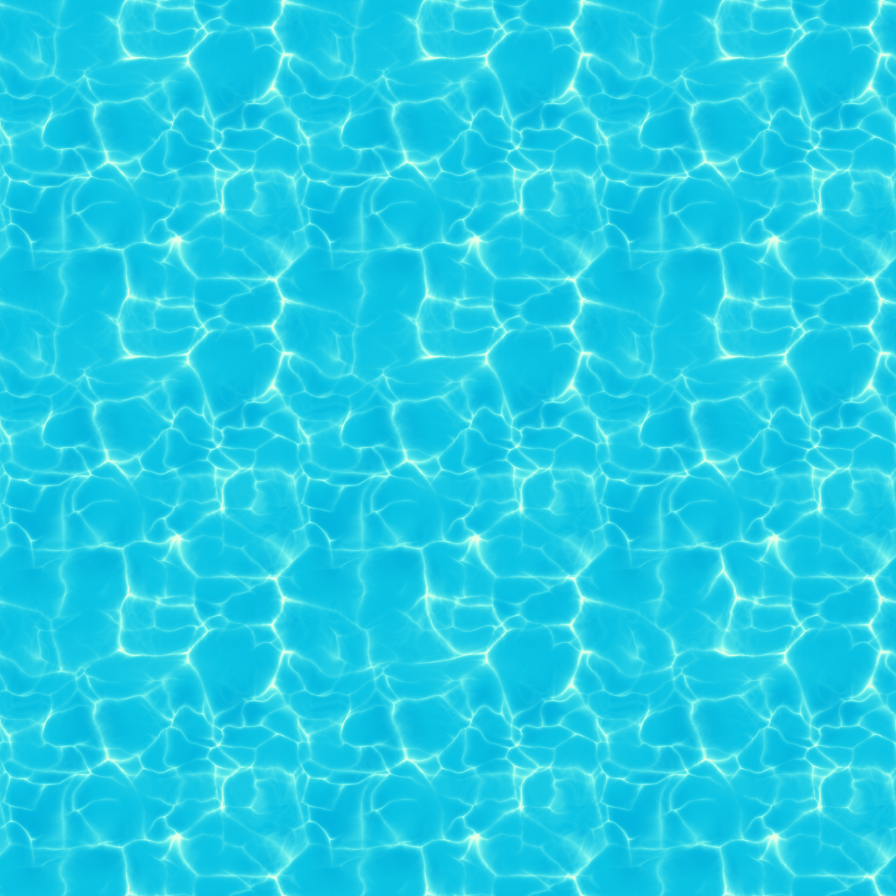
This texture is drawn by a Shadertoy shader. Its source:

```glsl
const float REPEATS = 3.0;

vec2 hash2(vec2 p) {
    vec3 q = fract(p.xyx * vec3(0.1031, 0.1030, 0.0973));
    q += dot(q, q.yzx + 33.33);
    return fract((q.xx + q.yz) * q.zy);
}

// Wraps whole-numbered cells; the half keeps rounding safe
vec2 wrap(vec2 cell, vec2 period) {
    return cell - period * floor((cell + 0.5) / period);
}

float slope(vec2 cell, vec2 offset, float n, float seed) {
    vec2 gradient = hash2(wrap(cell, vec2(n)) + seed) * 2.0 - 1.0;
    return dot(gradient, offset);
}

// Gradient noise with n cells per repeat
float noise(vec2 p, float n, float seed) {
    vec2 c = floor(p * n), f = fract(p * n);
    vec2 u = f * f * f * (f * (f * 6.0 - 15.0) + 10.0);
    vec2 e = vec2(1.0, 0.0);
    float low = mix(slope(c, f, n, seed), slope(c + e, f - e, n, seed), u.x);
    float high = mix(slope(c + e.yx, f - e.yx, n, seed),
                     slope(c + 1.0, f - 1.0, n, seed), u.x);
    return mix(low, high, u.y);
}

vec2 noise2(vec2 p, float n, float seed) {
    return vec2(noise(p, n, seed), noise(p, n, seed + 37.0));
}

// Sharp creases where the noise crosses zero
float fibre(vec2 p, float n, float seed) {
    float crease = 1.0 - min(1.0, 3.0 * abs(noise(p, n, seed)));
    return crease * crease * crease;
}

// Cell borders as light filaments: x is the thin core, y the halo
vec2 web(vec2 p, vec2 n, float seed) {
    vec2 cell = floor(p * n), f = fract(p * n);
    vec3 d = vec3(9.0);
    for (int y = -1; y <= 1; y++)
    for (int x = -1; x <= 1; x++) {
        vec2 o = vec2(x, y);
        vec2 id = wrap(cell + o, n);
        vec2 globalId = wrap(cell + o, n * REPEATS);
        // One cell differs between the repeats of the bottom row
        if (id.x == 1.0 && globalId.y == n.y - 1.0) id = globalId + 50.0;
        float r = length(o + 0.08 + 0.84 * hash2(id + seed) - f);
        if (r < d.x) d = vec3(r, d.xy);
        else if (r < d.y) d = vec3(d.x, r, d.y);
        else d.z = min(d.z, r);
    }
    float edge = d.y - d.x;
    float knot = 0.4 + exp(-5.0 * (d.z - d.x));
    return knot * vec2(exp(-19.0 * edge), exp(-6.5 * edge));
}

vec3 water(vec2 p) {
    // Bend the filaments
    vec2 q = p + 0.085 * noise2(p, 4.0, 11.0) + 0.03 * noise2(p, 12.0, 23.0);
    vec2 r = q + 0.04 * noise2(p, 7.0, 91.0) + 0.012 * noise2(p, 23.0, 43.0);

    // Broad and small webs fade in and out; small cells crowd one band
    float band = 0.5 - 0.5 * cos(6.28318 * (p.y + 0.05));
    vec2 broad = web(q, vec2(4.0, 5.0), 5.0);
    vec2 small = web(r, vec2(7.0, 10.0), 71.0);
    float broadFade = smoothstep(-0.3, 0.3, noise(p, 5.0, 131.0) + 0.12 - 0.1 * band);
    float smallFade = smoothstep(-0.2, 0.3, noise(p, 6.0, 157.0) - 0.1 + 0.2 * band);
    float light = broadFade * dot(broad, vec2(0.85, 0.42))
                + smallFade * dot(small, vec2(0.5, 0.42));

    // Fine fibres gather around the filaments
    vec2 s = r + 0.03 * noise2(q, 9.0, 3.0);
    float fibres = fibre(s, 14.0, 183.0) + 0.8 * fibre(s, 29.0, 197.0);
    float veil = smoothstep(0.0, 0.4, noise(q, 5.0, 251.0));
    light += fibres * (0.01 + 0.07 * veil + 0.32 * broad.y * broadFade
                       + 0.25 * small.y * smallFade);

    // Slow depth changes
    float depth = noise(p, 3.0, 211.0) + 0.7 * noise(q, 7.0, 229.0);
    light += 0.11 * smoothstep(0.05, 0.5, depth) - 0.015;
    vec3 base = mix(vec3(0.015, 0.715, 0.865), vec3(0.04, 0.765, 0.89),
                    smoothstep(-0.4, 0.1, depth + 0.7 * light));
    vec3 color = mix(base, vec3(0.51, 0.97, 0.93), clamp(light, 0.0, 1.0));
    return mix(color, vec3(0.88, 1.0, 0.91), smoothstep(0.85, 1.7, light));
}

void mainImage(out vec4 fragColor, in vec2 fragCoord) {
    // Four samples per pixel smooth the thin cores
    vec3 color = vec3(0.0);
    for (int i = 0; i < 4; i++) {
        vec2 shift = vec2(i % 2, i / 2) * 0.5 - 0.25;
        color += water((fragCoord + shift) / iResolution.xy * REPEATS) * 0.25;
    }
    fragColor = vec4(color, 1.0);
}
```
